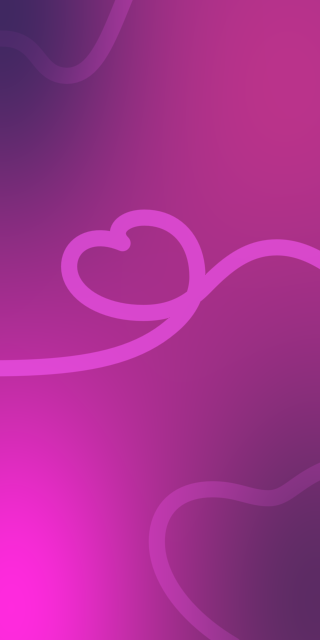
Write a WebGL 2 fragment shader that draws this background.

```glsl
#version 300 es
precision highp float;

uniform vec2 u_resolution;
out vec4 fragColor;

// Canvas space: x runs 0..1, y runs 0..2
const vec2 CANVAS = vec2(1.0, 2.0);
const int CURVE_STEPS = 20;
const float RIBBON_RADIUS = 0.0252;
const float RIBBON_OPACITY = 0.65;
const float FAINT_OPACITY_MIN = 0.06;
const float FAINT_OPACITY_MAX = 0.28;

const vec3 BASE = vec3(0.66, 0.185, 0.545);
const vec3 ROSE = vec3(0.735, 0.200, 0.545);
const vec3 VIOLET = vec3(0.25, 0.155, 0.380);
const vec3 MAGENTA = vec3(1.0, 0.165, 0.870);
const vec3 PLUM = vec3(0.36, 0.170, 0.390);
const vec3 RIBBON = vec3(0.95, 0.330, 0.940);

// Elliptical soft falloff
float glow(vec2 p, vec2 center, vec2 spread) {
  vec2 d = (p - center) / spread;
  return exp(-dot(d, d));
}

float segmentDistance(vec2 p, vec2 a, vec2 b) {
  vec2 ab = b - a;
  float t = clamp(dot(p - a, ab) / dot(ab, ab), 0.0, 1.0);
  return length(p - a - ab * t);
}

// Distance to a cubic curve, walked in short segments
float cubicDistance(vec2 p, vec2 a, vec2 b, vec2 c, vec2 d) {
  float nearest = 10.0;
  vec2 last = a;
  for (int i = 1; i <= CURVE_STEPS; i++) {
    float t = float(i) / float(CURVE_STEPS);
    float s = 1.0 - t;
    vec2 next = s * s * s * a + 3.0 * s * t * (s * b + t * c) + t * t * t * d;
    nearest = min(nearest, segmentDistance(p, last, next));
    last = next;
  }
  return nearest;
}

// Ribbon that sweeps in, loops into a heart and leaves to the right
float heartDistance(vec2 p) {
  const vec2 tail = vec2(0.534, 0.979);
  const vec2 side = vec2(0.617, 1.135);
  const vec2 crown = vec2(0.451, 1.320);
  const vec2 notch = vec2(0.383, 1.240);
  const vec2 lobe = vec2(0.216, 1.167);
  const vec2 base = vec2(0.448, 1.022);
  const vec2 crossing = vec2(0.638, 1.102);
  const vec2 crest = vec2(0.865, 1.227);
  float d = cubicDistance(p, vec2(-0.03, 0.849), vec2(0.247, 0.849), vec2(0.417, 0.880), tail);
  d = min(d, cubicDistance(p, tail, vec2(0.594, 1.029), vec2(0.617, 1.083), side));
  d = min(d, cubicDistance(p, side, vec2(0.617, 1.245), vec2(0.552, 1.320), crown));
  d = min(d, cubicDistance(p, crown, vec2(0.385, 1.320), vec2(0.345, 1.278), notch));
  d = min(d, cubicDistance(p, notch, vec2(0.285, 1.281), vec2(0.216, 1.235), lobe));
  d = min(d, cubicDistance(p, lobe, vec2(0.216, 1.089), vec2(0.312, 1.022), base));
  d = min(d, cubicDistance(p, base, vec2(0.534, 1.022), vec2(0.588, 1.052), crossing));
  d = min(d, cubicDistance(p, crossing, vec2(0.708, 1.174), vec2(0.773, 1.227), crest));
  return min(d, cubicDistance(p, crest, vec2(0.922, 1.227), vec2(0.974, 1.206), vec2(1.026, 1.172)));
}

// Pale waves in the upper left and lower right corners
float waveDistance(vec2 p) {
  const vec2 trough = vec2(0.208, 1.763);
  const vec2 dip = vec2(0.839, 0.443);
  const vec2 arch = vec2(0.664, 0.471);
  const vec2 bend = vec2(0.490, 0.307);
  float d = cubicDistance(p, vec2(-0.021, 1.878), vec2(0.130, 1.896), vec2(0.104, 1.766), trough);
  d = min(d, cubicDistance(p, trough, vec2(0.299, 1.763), vec2(0.339, 1.883), vec2(0.396, 2.021)));
  d = min(d, cubicDistance(p, vec2(1.021, 0.536), vec2(0.924, 0.497), vec2(0.898, 0.443), dip));
  d = min(d, cubicDistance(p, dip, vec2(0.781, 0.443), vec2(0.742, 0.471), arch));
  d = min(d, cubicDistance(p, arch, vec2(0.552, 0.471), vec2(0.490, 0.406), bend));
  return min(d, cubicDistance(p, bend, vec2(0.490, 0.190), vec2(0.586, 0.068), vec2(0.729, -0.016)));
}

vec3 background(vec2 p) {
  vec3 color = mix(BASE, ROSE, glow(p, vec2(0.88, 1.72), vec2(0.40, 0.52)));
  color = mix(color, VIOLET, glow(p, vec2(0.0, 1.97), vec2(0.385, 0.68)));
  color = mix(color, MAGENTA, glow(p, vec2(0.04, 0.10), vec2(0.40, 0.67)));
  return mix(color, PLUM, glow(p, vec2(0.99, 0.12), vec2(0.39, 0.70)));
}

float strokeMask(float distance, float edge) {
  return 1.0 - smoothstep(-edge, edge, distance - RIBBON_RADIUS);
}

void main() {
  vec2 p = gl_FragCoord.xy / u_resolution * CANVAS;
  float edge = 0.75 / u_resolution.x;
  vec3 color = background(p);

  // Waves fade where the backdrop darkens
  float faint = mix(FAINT_OPACITY_MIN, FAINT_OPACITY_MAX, smoothstep(0.25, 0.65, color.r));
  color = mix(color, RIBBON, faint * strokeMask(waveDistance(p), edge));
  color = mix(color, RIBBON, RIBBON_OPACITY * strokeMask(heartDistance(p), edge));
  fragColor = vec4(color, 1.0);
}
```
